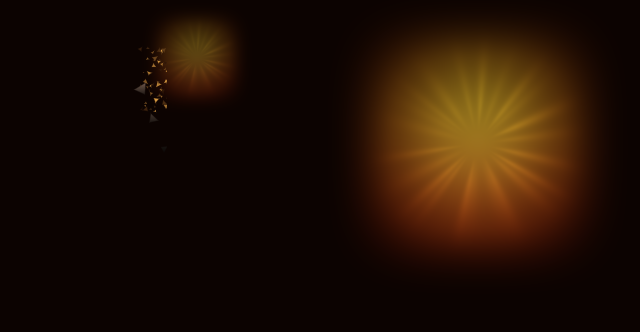
Reproduce this background procedurally as a Shadertoy shader.

```glsl
// Two amber glows with faint rays on a near-black brown field, and a narrow
// column of gilded shards beside the small one. Each glow is a Gaussian per
// channel inside a soft rounded window; shards are scattered hashed triangles.

const float TAU = 6.2831853;

float hash(float n) {
    return fract(sin(n * 12.9898) * 43758.5453);
}

mat2 rotation(float a) {
    return mat2(cos(a), sin(a), -sin(a), cos(a));
}

// Sum of narrow angular lobes at jittered directions
float rays(vec2 q) {
    float angle = atan(q.y, q.x);
    float sum = 0.0;
    for (int i = 0; i < 22; i++) {
        float k = float(i);
        float direction = (k + 0.8 * hash(k + 3.0)) * TAU / 22.0;
        float sharpness = mix(150.0, 500.0, hash(k + 41.0));
        float lobe = exp(sharpness * (cos(angle - direction) - 1.0));
        sum += lobe * mix(0.3, 1.0, hash(k + 17.0));
    }
    return sum;
}

// Light of one glow; size is the half width of its window
vec3 glow(vec2 p, vec2 centre, float size) {
    vec2 q = (p - centre) / size;
    float r = length(q);
    vec3 light = vec3(0.62, 0.48, 0.13) * exp(-vec3(1.75, 2.7, 3.4) * r * r);

    // Olive above, deep red below
    float height = smoothstep(-1.0, 1.0, q.y);
    light *= mix(vec3(1.0, 0.62, 0.8), vec3(0.9, 1.25, 1.0), height);

    float reach = smoothstep(0.08, 0.3, r) * (1.0 - smoothstep(0.4, 0.85, r));
    light *= 0.96 + 0.24 * reach * rays(q);

    // Rounded window, which fades each glow to nothing
    vec2 w = q * q;
    float box = pow(dot(w, w), 0.25);
    return light * (1.0 - smoothstep(0.55, 1.06, box));
}

// Coverage of a rotated triangle with inner radius size
float shard(vec2 p, vec2 centre, float size, float turn, float stretch) {
    vec2 q = rotation(turn) * (p - centre);
    q.x *= stretch;
    float d = max(abs(q.x) * 0.866 + q.y * 0.5, -q.y) - size;
    float edge = 0.8 / iResolution.y;
    return 1.0 - smoothstep(-edge, edge, d);
}

void mainImage(out vec4 fragColor, in vec2 fragCoord) {
    vec2 p = fragCoord / iResolution.y;
    p.x += 0.5 * (1.925 - iResolution.x / iResolution.y);

    // Field and glows
    vec3 color = vec3(0.047, 0.012, 0.004);
    color += glow(p, vec2(1.437, 0.568), 0.445);
    color += 0.56 * glow(p, vec2(0.592, 0.825), 0.165);

    // Small gilded shards, denser toward the straight right edge
    float clipRight = 1.0 - smoothstep(0.500, 0.503, p.x);
    for (int i = 0; i < 54; i++) {
        float k = float(i) * 7.0 + 1.0;
        vec2 centre = vec2(0.503 - 0.085 * pow(hash(k), 1.6),
                           mix(0.665, 0.855, hash(k + 1.0)));
        float size = mix(0.0012, 0.0050, pow(hash(k + 2.0), 2.0));
        float cover = shard(p, centre, size, TAU * hash(k + 3.0),
                            mix(0.6, 1.6, hash(k + 4.0)));
        vec3 gold = mix(vec3(0.16, 0.07, 0.02), vec3(0.92, 0.66, 0.28),
                        pow(hash(k + 5.0), 1.5));
        color = mix(color, gold, cover * clipRight);
    }

    // Three dull stones, smaller and darker as they fall
    for (int i = 0; i < 3; i++) {
        float k = float(i);
        vec2 centre = vec2(0.425 + 0.034 * k, 0.732 - 0.09 * k);
        float size = 0.0095 - 0.0022 * k;
        float cover = shard(p, centre, size, 2.6 + 1.3 * k, 0.85);
        vec3 stone = vec3(0.34, 0.27, 0.23) * (1.0 - 0.37 * k);
        stone *= 0.8 + 25.0 * (p.y - centre.y);
        color = mix(color, stone, cover * clipRight);
    }

    fragColor = vec4(color, 1.0);
}
```
